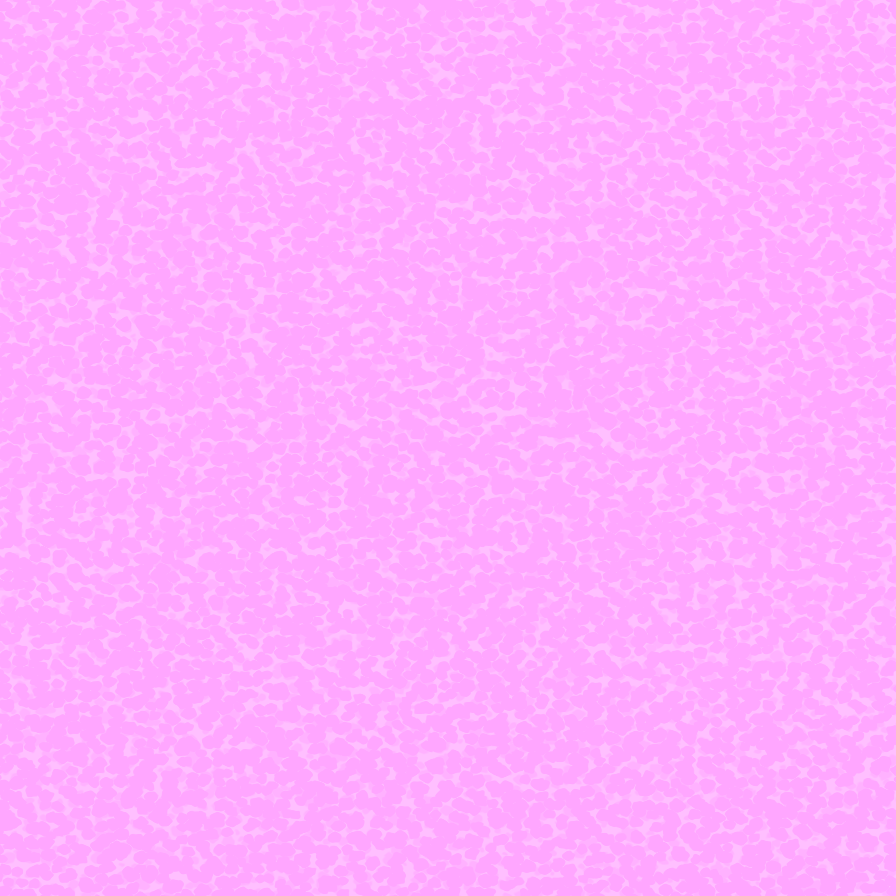
This texture is drawn by a WebGL 2 fragment shader. Its source:

```glsl
#version 300 es
precision highp float;

// Pale angular flecks on a pink ground. The flecks are the gaps left between
// evenly scattered round cells, slightly wider than tall and rough in outline;
// a second, softer set of cells veils parts of them to give the middle tone.

uniform vec2 u_resolution;
out vec4 fragColor;

const vec3 GROUND = vec3(1.0, 0.65, 1.0);
const vec3 FLECK = vec3(1.0, 0.748, 1.0);
const vec2 CELLS = vec2(68.0, 83.0);   // cells across the canvas
const float JITTER = 0.88;             // scatter of the cell centres
const float VEIL_STRENGTH = 0.55;

// Three random values from 0 to 1 for a grid cell
vec3 hash3(ivec2 cell, uint seed) {
    uvec3 v = uvec3(uint(cell.x + 4096), uint(cell.y + 4096), seed);
    v = v * 1664525u + 1013904223u;
    v.x += v.y * v.z;
    v.y += v.z * v.x;
    v.z += v.x * v.y;
    v ^= v >> 16u;
    v.x += v.y * v.z;
    v.y += v.z * v.x;
    v.z += v.x * v.y;
    return vec3(v >> 8u) / 16777216.0;
}

// Signed distance to the nearest scattered disc, positive in the gaps
float discGap(vec2 p, float minRadius, float maxRadius, uint seed) {
    ivec2 home = ivec2(floor(p));
    float nearest = 10.0;
    for (int y = -1; y <= 1; y++) {
        for (int x = -1; x <= 1; x++) {
            ivec2 cell = home + ivec2(x, y);
            vec3 rnd = hash3(cell, seed);
            vec2 center = vec2(cell) + 0.5 + JITTER * (rnd.xy - 0.5);
            float radius = mix(minRadius, maxRadius, rnd.z);
            nearest = min(nearest, length(center - p) - radius);
        }
    }
    return nearest;
}

// Layered sines that make the disc outlines uneven
vec2 ripple(vec2 p, float amount) {
    vec2 broad = sin(p.yx * vec2(4.3, 3.9) + 1.7 * sin(p * 1.71));
    vec2 fine = sin(p.yx * vec2(8.3, 9.1) + 2.1 * sin(p * 3.7));
    return amount * (broad + 0.6 * fine);
}

// Coverage of the positive side of a distance, over a given edge width
float cover(float dist, float width) {
    return smoothstep(-0.5 * width, 0.5 * width, dist);
}

void main() {
    float side = min(u_resolution.x, u_resolution.y);
    vec2 p = gl_FragCoord.xy / side * CELLS;
    float pixel = CELLS.y / side;

    // Sharp flecks between the main cells
    vec2 warped = p + ripple(p, 0.06);
    float fleck = cover(discGap(warped, 0.42, 0.64, 11u), 1.2 * pixel);

    // Soft veil that fades some flecks
    float veil = 1.0 - cover(discGap(warped + 7.3, 0.15, 0.52, 47u), 0.2);

    float tone = fleck * (1.0 - VEIL_STRENGTH * veil);
    fragColor = vec4(mix(GROUND, FLECK, tone), 1.0);
}
```
